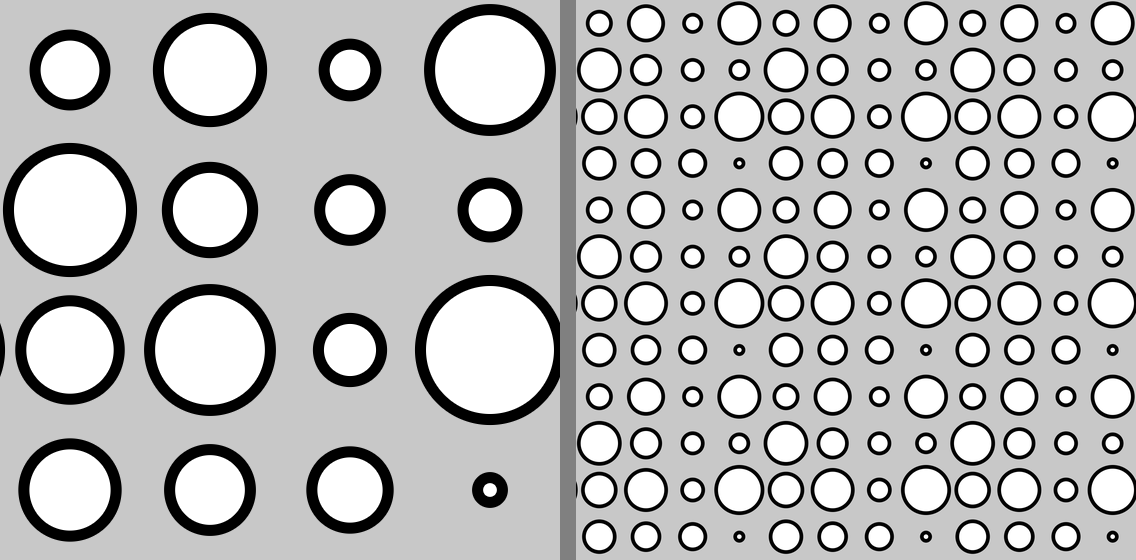
Left: one tile. Right: repeated 3 by 3.
This pattern is drawn by a three.js fragment shader. Its source:

```glsl
// A four by four grid of white discs with thick black outlines, of varied size, on light grey.
#define GRID 4.0
#define STROKE 0.079
#define BACKGROUND vec3(0.784)
#define OUTLINE vec3(0.0)
#define FILL vec3(1.0)
// Outer radii in cell widths, left to right, one line per grid row.
#define ROW_0 vec4(0.369, 0.328, 0.312, 0.128)
#define ROW_1 vec4(0.391, 0.471, 0.265, 0.536)
#define ROW_2 vec4(0.479, 0.344, 0.256, 0.232)
#define ROW_3 vec4(0.289, 0.408, 0.224, 0.471)

varying vec2 vUv;

// 1 in the component numbered index, 0 in the others.
vec4 selectComponent(float index) {
  return 1.0 - step(0.5, abs(vec4(0.0, 1.0, 2.0, 3.0) - index));
}

// Radius of the disc in a cell, wrapping around the grid.
float discRadius(vec2 cell) {
  vec2 wrapped = mod(cell, GRID);
  mat4 radii = mat4(ROW_0, ROW_1, ROW_2, ROW_3);
  return dot(radii * selectComponent(wrapped.y), selectComponent(wrapped.x));
}

// Signed distance to the nearest disc; wide discs reach into adjacent cells.
float discDistance(vec2 p) {
  vec2 cell = floor(p);
  float nearest = 1e3;
  for (int y = -1; y <= 1; y++) {
    for (int x = -1; x <= 1; x++) {
      vec2 neighbor = cell + vec2(float(x), float(y));
      float d = length(p - neighbor - 0.5) - discRadius(neighbor);
      nearest = min(nearest, d);
    }
  }
  return nearest;
}

// Coverage of the region with negative distance, one pixel soft.
float coverage(float d, float pixel) {
  return clamp(0.5 - d / pixel, 0.0, 1.0);
}

void main() {
  vec2 p = vUv * GRID;
  float pixel = max(fwidth(p.x), fwidth(p.y));
  float d = discDistance(p);

  vec3 color = mix(BACKGROUND, OUTLINE, coverage(d, pixel));
  color = mix(color, FILL, coverage(d + STROKE, pixel));
  gl_FragColor = vec4(color, 1.0);
}
```
